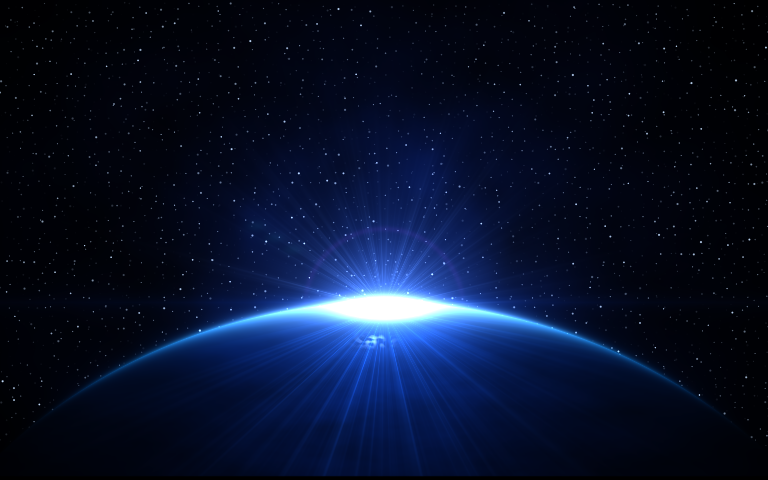
Write a WebGL 2 fragment shader that draws this background.

```glsl
#version 300 es
precision highp float;
// Sunrise over the dark limb of a blue planet, with rays, haze and stars.

uniform vec2 u_resolution;
out vec4 outColor;

const vec2 SUN = vec2(0.0, 0.358);
const vec2 PLANET_CENTER = vec2(0.0, -0.808);
const float PLANET_RADIUS = 1.177;

vec2 hash2(vec2 p) {
    vec3 v = fract(p.xyx * vec3(0.1031, 0.1030, 0.0973));
    v += dot(v, v.yzx + 33.33);
    return fract((v.xx + v.yz) * v.zy);
}

float cornerGradient(vec2 cell, vec2 corner, vec2 f) {
    return dot(hash2(cell + corner) * 2.0 - 1.0, f - corner);
}

// Gradient noise, roughly -0.7 to 0.7
float noise(vec2 p) {
    vec2 i = floor(p), f = fract(p);
    vec2 u = f * f * f * (f * (f * 6.0 - 15.0) + 10.0);
    float low = mix(cornerGradient(i, vec2(0, 0), f), cornerGradient(i, vec2(1, 0), f), u.x);
    float high = mix(cornerGradient(i, vec2(0, 1), f), cornerGradient(i, vec2(1, 1), f), u.x);
    return mix(low, high, u.y);
}

float fbm(vec2 p) {
    float sum = 0.0, amplitude = 0.6;
    for (int i = 0; i < 4; i++) {
        sum += amplitude * noise(p);
        p = mat2(1.6, 1.2, -1.2, 1.6) * p + 7.3;
        amplitude *= 0.5;
    }
    return sum;
}

// One jittered star per grid cell, many of them left dim
float stars(vec2 p, float cells, float radius, float pixel) {
    vec2 cell = floor(p * cells);
    vec2 place = 0.15 + 0.7 * hash2(cell + 40.0);
    vec2 kind = hash2(cell + 151.0);
    float d = length(fract(p * cells) - place) / cells;
    float size = max(radius * (0.6 + 0.6 * kind.y), 0.6 * pixel);
    return (1.0 - smoothstep(0.2 * size, size + 0.5 * pixel, d)) * kind.x * kind.x;
}

// Streaks around a point; sampling on a circle keeps the angle seamless
float rays(vec2 q, float frequency, float reach) {
    float d = length(q);
    vec2 dir = q / max(d, 0.001);
    float broad = smoothstep(-0.15, 0.5, noise(dir * frequency + 50.0));
    float fine = smoothstep(-0.1, 0.5, noise(dir * frequency * 3.1 + 90.0));
    return (0.45 * broad + 0.8 * broad * fine + 0.2 * fine)
        * exp(-d / reach) * smoothstep(0.01, 0.08, d);
}

float softEllipse(vec2 q, vec2 radii) {
    vec2 e = q / radii;
    return exp(-dot(e, e));
}

vec3 skyColor(vec2 p, vec2 q, float pixel) {
    float d = length(q);
    float haze = clamp(0.85 + 1.3 * fbm(p * 3.2 + 11.0), 0.3, 1.5);
    vec3 color = vec3(0.20, 0.38, 0.90) * exp(-d * vec3(8.0, 6.2, 4.9));
    color *= mix(1.0, haze, smoothstep(0.05, 0.35, d));
    color += vec3(0.003, 0.010, 0.033) * haze * softEllipse(p - vec2(0.0, 0.7), vec2(0.6, 0.4));
    color += vec3(0.28, 0.40, 0.62) * rays(q, 13.0, 0.11);
    float starLight = stars(p, 27.0, 0.0022, pixel) + 0.5 * stars(p + 3.7, 43.0, 0.0015, pixel);
    return color + vec3(0.75, 0.85, 0.95) * starLight;
}

vec3 surfaceColor(vec2 p, vec2 q) {
    float d = length(q);
    float land = fbm(vec2(p.x * 5.0, p.y * 13.0) + 23.0);
    vec3 color = vec3(0.05, 0.29, 0.88) * exp(-d * vec3(6.0, 5.0, 4.4));
    color *= 1.0 + 0.6 * land;
    color += vec3(0.08, 0.28, 0.65) * rays(q, 13.0, 0.17);
    // Sunlit cloud patch
    float cloud = smoothstep(-0.12, 0.25, noise(p * vec2(65.0, 110.0)));
    return color + vec3(0.55, 0.65, 0.75) * cloud * softEllipse(p - vec2(-0.018, 0.29), vec2(0.028, 0.011));
}

// Thin bright limb; depth is positive inside the planet
vec3 atmosphere(float depth, float x) {
    float lit = exp(-x * x / 0.25) * smoothstep(0.82, 0.55, abs(x));
    float inside = max(depth, 0.0), outside = max(-depth, 0.0);
    float rim = exp(-inside / mix(0.004, 0.026, lit * lit) - outside / mix(0.003, 0.007, lit));
    float veil = exp(-inside / 0.055 - outside / 0.018);
    return vec3(0.85 * lit * lit, 0.50 + 0.45 * lit, 1.0) * rim * lit * 1.15
        + vec3(0.01, 0.13, 0.36) * veil * lit;
}

vec3 lensFlare(vec2 q) {
    float d = length(q);
    vec3 color = vec3(0.010, 0.055, 0.18) * exp(-abs(q.y - 0.012) / 0.016 - abs(q.x) * 2.2);
    color += vec3(0.05, 0.015, 0.06) * exp(-pow((d - 0.165) / 0.006, 2.0)) * smoothstep(-0.02, 0.08, q.y);
    for (int i = 0; i < 3; i++) {
        vec2 ghost = vec2(-0.19, 0.122) * (1.0 + 0.2 * float(i));
        color += vec3(0.01, 0.045, 0.04) * softEllipse(q - ghost, vec2(0.02, 0.011));
    }
    // White core and its bloom
    color += vec3(1.0, 1.05, 1.1) * 1.5 * softEllipse(q, vec2(0.085, 0.021));
    return color + vec3(0.40, 0.52, 0.60) * exp(-length(q * vec2(0.65, 1.0)) * 20.0);
}

void main() {
    float pixel = 1.0 / u_resolution.y;
    vec2 p = (gl_FragCoord.xy - vec2(0.5 * u_resolution.x, 0.0)) * pixel;
    vec2 q = p - SUN;
    float depth = PLANET_RADIUS - length(p - PLANET_CENTER);
    float planet = smoothstep(-pixel, pixel, depth);
    vec3 color = mix(skyColor(p, q, pixel), surfaceColor(p, q), planet);
    color += atmosphere(depth, p.x) + lensFlare(q);
    color *= smoothstep(0.006, 0.010, p.y);
    outColor = vec4(clamp(color, 0.0, 1.0), 1.0);
}
```
